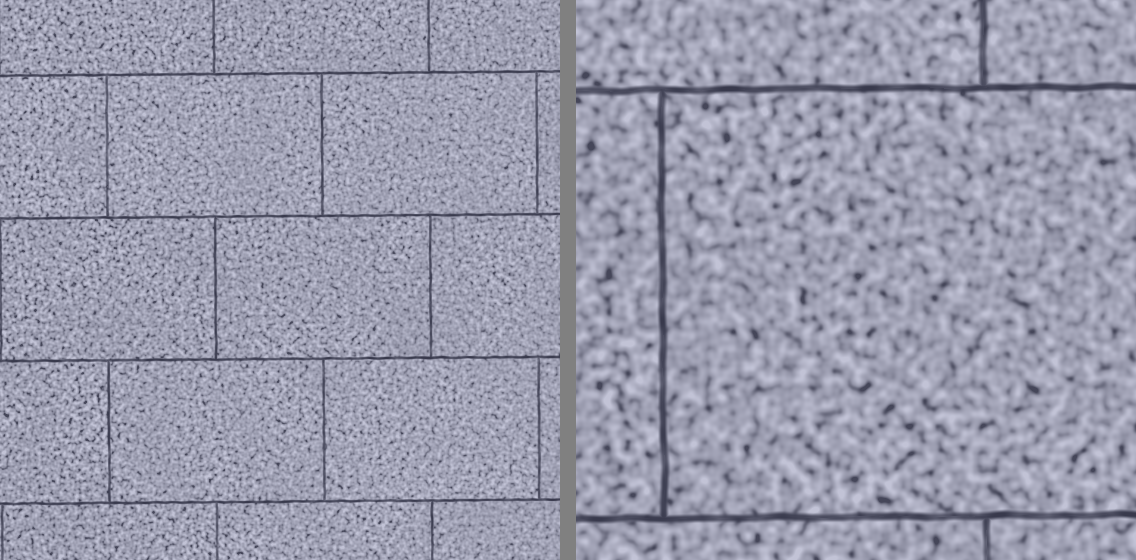
Left: the whole. Right: its middle third, enlarged.
A WebGL 2 fragment shader for this texture:

```glsl
#version 300 es
precision highp float;

uniform vec2 u_resolution;
out vec4 fragColor;

#define SLAB vec2(0.3838, 0.2548)     // slab width and course height
#define ORIGIN vec2(0.0045, 0.1003)   // corner of the first slab
#define SKEW vec2(0.0068, -0.0078)    // slight tilt of both joint directions
#define JOINT_CORE 0.0006
#define JOINT_EDGE 0.0033
#define JOINT_TONE 0.22
#define STONE_TONE 0.626
#define GRAIN_FREQ 112.0
#define GRAIN_DEPTH 0.056
#define PIT_DEPTH 0.042
#define SLAB_VARIATION 0.016
#define TINT vec3(0.0, 0.005, 0.08)   // cool blue cast of the grey

vec2 hash2(vec2 p) {
    vec3 q = fract(p.xyx * vec3(0.1031, 0.1030, 0.0973));
    q += dot(q, q.yzx + 33.33);
    return fract((q.xx + q.yz) * q.zy);
}

float cornerGradient(vec2 cell, vec2 offset) {
    float angle = 6.2832 * hash2(cell).x;
    return dot(vec2(cos(angle), sin(angle)), offset);
}

float gradientNoise(vec2 p) {
    vec2 i = floor(p), f = p - i;
    vec2 w = f * f * f * (f * (f * 6.0 - 15.0) + 10.0);
    vec2 e = vec2(1.0, 0.0);
    float low = mix(cornerGradient(i, f), cornerGradient(i + e, f - e), w.x);
    float high = mix(cornerGradient(i + e.yx, f - e.yx),
                     cornerGradient(i + e.xx, f - e.xx), w.x);
    return mix(low, high, w.y);
}

// Speckle with roughly unit deviation; the rotated layer hides the lattice
float grain(vec2 p) {
    mat2 turn = mat2(0.8, 0.6, -0.6, 0.8);
    float coarse = gradientNoise(turn * p * GRAIN_FREQ);
    float fine = gradientNoise(p * GRAIN_FREQ * 1.6 + 37.0);
    return (coarse * 0.8 + fine * 0.62) / 0.22;
}

float jointMask(float dist, float pixel) {
    return 1.0 - smoothstep(JOINT_CORE, JOINT_EDGE + 0.3 * pixel, dist);
}

void main() {
    vec2 p = gl_FragCoord.xy / u_resolution.y;
    float pixel = 1.0 / u_resolution.y;

    // Running bond: every other course moves by half a slab
    vec2 wobble = 0.0016 * vec2(gradientNoise(p * 45.0 + 7.0),
                                gradientNoise(p * 45.0 + 71.0));
    vec2 grid = (p + SKEW * p.yx + wobble - ORIGIN) / SLAB;
    float course = floor(grid.y);
    grid.x += 0.5 * mod(course + 1.0, 2.0);
    vec2 slab = floor(grid);
    vec2 slabRandom = hash2(slab + 19.0);

    // Granite: speckle is stronger to the left and differs between slabs
    float patches = gradientNoise(p * 9.0 + slabRandom * 40.0);
    float contrast = mix(1.13, 0.85, clamp(p.x, 0.0, 1.0))
                   + 0.3 * patches + 0.12 * (slabRandom.y - 0.5);
    float speckle = grain(p + floor(slabRandom * 32.0)) * contrast;
    float pit = max(-speckle - 0.5, 0.0);
    float tone = STONE_TONE + GRAIN_DEPTH * speckle - PIT_DEPTH * pit * pit;
    tone += SLAB_VARIATION * (slabRandom.x - 0.5 + 1.2 * patches);
    tone = clamp(tone, 0.27, 0.76);

    // Joints: thin and soft, with uneven depth along their length
    vec2 dist = abs(fract(grid + 0.5) - 0.5) * SLAB;
    float sideDepth = 0.72 + 0.2 * hash2(vec2(floor(grid.x + 0.5), course)).y;
    float joint = max(jointMask(dist.y, pixel) * 0.94,
                      jointMask(dist.x, pixel) * sideDepth);
    joint *= 0.95 + 0.4 * gradientNoise(p * 60.0 + 13.0);
    tone = mix(tone, JOINT_TONE, clamp(joint, 0.0, 1.0));

    fragColor = vec4(tone + TINT, 1.0);
}
```
